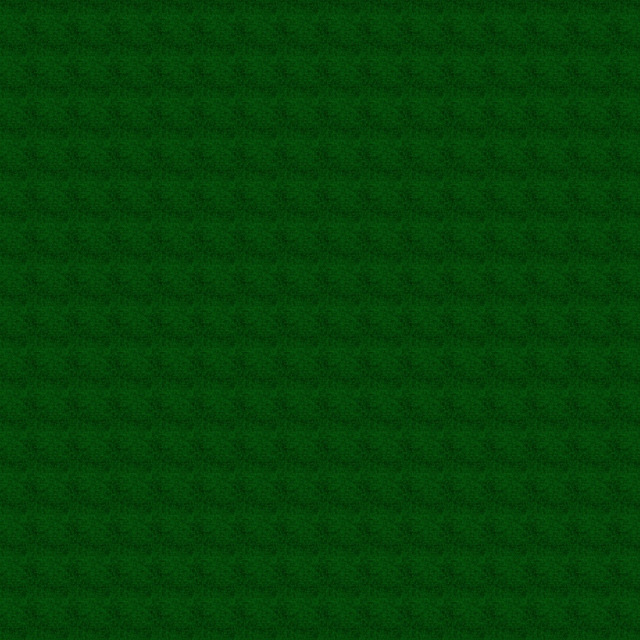
Reproduce this texture procedurally as a Shadertoy shader.

```glsl
// Dark green felt: a small square swatch of mottled, grainy cloth, tiled from the upper left.
#define REPEATS 15.36
#define GRAIN_CELLS 30.0
#define DIAGONAL_CELLS 21.0
#define THREADS 16.0
#define GRAIN_AMOUNT 0.94
#define MOTTLE_AMOUNT 0.27
#define THREAD_AMOUNT 0.03
#define BASE_TONE 0.565
#define DARK_GREEN vec3(0.006, 0.165, 0.014)
#define LIGHT_GREEN vec3(0.024, 0.350, 0.046)

const float TAU = 6.2831853;

float hash(vec2 cell) {
    vec3 q = fract(cell.xyx * vec3(0.1031, 0.1030, 0.0973));
    q += dot(q, q.yzx + 33.33);
    return fract((q.x + q.y) * q.z);
}

// Value noise that wraps once per tile; the seed shifts the pattern.
float tileNoise(vec2 tilePos, float cells, float seed) {
    vec2 p = tilePos * cells;
    vec2 cell = floor(p);
    vec2 f = fract(p);
    f = f * f * (3.0 - 2.0 * f);
    vec2 lo = mod(cell, cells) + seed;
    vec2 hi = mod(cell + 1.0, cells) + seed;
    return mix(mix(hash(lo), hash(vec2(hi.x, lo.y)), f.x),
               mix(hash(vec2(lo.x, hi.y)), hash(hi), f.x), f.y);
}

// Soft elliptical patch, continuous across tile borders.
float patchMask(vec2 tilePos, vec2 center, vec2 radius) {
    vec2 d = (fract(tilePos - center + 0.5) - 0.5) / radius;
    return exp(-dot(d, d));
}

// Broad light and dark areas of one swatch.
float mottle(vec2 p) {
    vec2 warp = vec2(tileNoise(p, 9.0, 11.0), tileNoise(p, 9.0, 47.0)) - 0.5;
    vec2 q = p + 0.16 * warp;
    float tone = 0.0;
    // Dark core and the ragged sagging band beneath it.
    tone -= 0.90 * patchMask(q, vec2(0.78, 0.72), vec2(0.18, 0.16));
    tone -= 0.65 * patchMask(q, vec2(0.36, 0.14), vec2(0.16, 0.13));
    tone -= 0.65 * patchMask(q, vec2(0.62, 0.18), vec2(0.16, 0.12));
    tone -= 0.40 * patchMask(q, vec2(0.86, 0.06), vec2(0.17, 0.13));
    tone -= 0.30 * patchMask(q, vec2(0.08, 0.95), vec2(0.15, 0.14));
    // Worn, lighter areas.
    tone += 0.35 * patchMask(q, vec2(0.30, 0.62), vec2(0.25, 0.20));
    tone += 0.30 * patchMask(p, vec2(0.50, 0.38), vec2(0.60, 0.07));
    tone += 0.30 * (tileNoise(p, 7.0, 83.0) - 0.5);
    return tone + 0.55 * (tileNoise(p, 14.0, 29.0) - 0.5);
}

void mainImage(out vec4 fragColor, in vec2 fragCoord) {
    vec2 uv = fragCoord / iResolution.y;
    vec2 p = vec2(uv.x, 1.0 - uv.y) * REPEATS;

    // Fibres: straight and diagonal speckle, stronger in the dark patches.
    float broad = mottle(p);
    vec2 diagonal = vec2(p.x + p.y, p.y - p.x);
    float grain = 0.55 * tileNoise(p, GRAIN_CELLS, 5.0)
                + 0.45 * tileNoise(diagonal, DIAGONAL_CELLS, 61.0) - 0.5;
    float roughness = 0.9 + 0.6 * clamp(-broad, 0.0, 1.0);

    // Woven ground: faint horizontal rows crossed by weaker columns.
    vec2 weave = cos(TAU * THREADS * p);
    float threads = weave.y + 0.4 * weave.x;

    float tone = BASE_TONE + MOTTLE_AMOUNT * broad
               + GRAIN_AMOUNT * grain * roughness + THREAD_AMOUNT * threads;
    fragColor = vec4(mix(DARK_GREEN, LIGHT_GREEN, clamp(tone, 0.0, 1.1)), 1.0);
}
```
